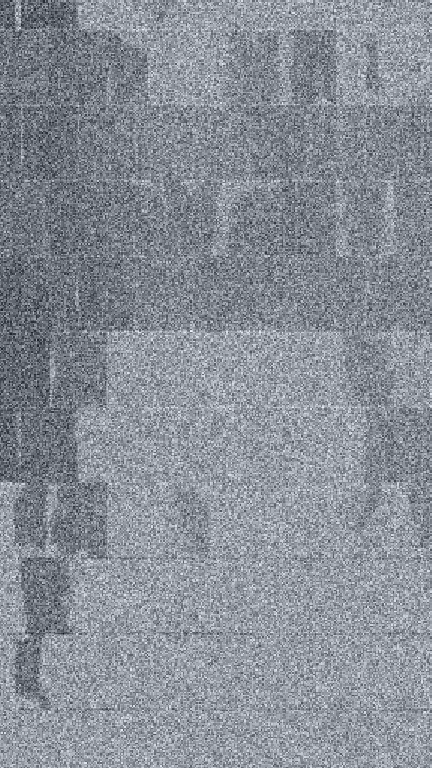
Reproduce this texture procedurally as a Shadertoy shader.

```glsl
// Weathered grey block wall: running-bond courses, damp ragged patches that
// thin out toward the lower right, fine joints and heavy grain.
// Each block gets a hashed, noise-edged box; grain is a fine cell hash.

#define BLOCK vec2(0.1327, 0.1748)   // block size, in canvas widths
#define ORIGIN vec2(0.0486, 0.0690)  // first joint from the left and top
#define JOINT 0.0018                 // half width of a joint
#define WALL 0.61                    // dry wall brightness
#define DAMP 0.095                   // darkening of a patch
#define DAMP_LEFT 0.09               // extra darkening at the left
#define GRAIN_CELLS 288.0            // grains across the canvas
#define GRAIN 0.50                   // grain strength
#define TINT vec3(-0.022, 0.0, 0.035)

float hash(vec2 p) {
    vec3 q = fract(vec3(p.xyx) * 0.1031);
    q += dot(q, q.yzx + 33.33);
    return fract((q.x + q.y) * q.z);
}

float noise(vec2 p) {
    vec2 i = floor(p), f = fract(p);
    f = f * f * (3.0 - 2.0 * f);
    return mix(mix(hash(i), hash(i + vec2(1, 0)), f.x),
               mix(hash(i + vec2(0, 1)), hash(i + vec2(1, 1)), f.x), f.y);
}

float fbm(vec2 p) {
    float sum = 0.0, amp = 0.53;
    for (int i = 0; i < 4; i++) {
        sum += amp * noise(p);
        p = p * 2.03 + 17.3;
        amp *= 0.5;
    }
    return sum;
}

// Likelihood of damp: full in the upper courses, lingering at the left
float dampness(float row, float x) {
    float upper = 1.25 * smoothstep(9.5, 3.5, row) * smoothstep(-1.5, 2.0, row);
    float dryCourse = 0.35 * exp(-3.0 * (row - 5.0) * (row - 5.0));
    float left = 0.75 * smoothstep(0.30, 0.05, x) * smoothstep(11.0, 8.0, row);
    return upper - dryCourse + left - 0.25 * smoothstep(6.0, 8.0, row);
}

// Ragged patch inside one block; cell runs from -0.5 to 0.5
float patchMask(vec2 id, vec2 cell, vec2 p, float damp) {
    float fill = smoothstep(-0.05, 0.6, damp - hash(id + 31.0));
    vec2 halfSize = mix(vec2(-0.25, 0.1), vec2(0.60, 0.64), fill);
    vec2 centre = (vec2(hash(id + 5.0), hash(id + 9.0)) - 0.5) * vec2(0.25, 0.2);
    vec2 d = abs(cell - centre) - halfSize;
    float edge = max(d.x, d.y) + 0.6 * (fbm(p * vec2(26.0, 11.0) + id * 3.7) - 0.5);
    return smoothstep(0.05, -0.05, edge);
}

// Sum of hashes, close to a bell curve around zero
float grain(vec2 p) {
    vec2 g = floor(p * GRAIN_CELLS);
    return (hash(g) + hash(g + 411.0) + hash(g + 823.0)) / 3.0 - 0.5;
}

void mainImage(out vec4 fragColor, in vec2 fragCoord) {
    vec2 p = fragCoord / iResolution.x;
    float px = 1.0 / iResolution.x;
    float depth = iResolution.y / iResolution.x - p.y;

    // Slightly uneven running-bond grid, courses counted from the top
    float sag = 0.003 * (noise(vec2(p.x * 9.0, floor(depth * 6.0))) - 0.5);
    vec2 grid = (vec2(p.x, depth + sag) - ORIGIN) / BLOCK;
    grid.y += 1.0;
    float row = floor(grid.y);
    grid.x -= 0.5 * mod(row, 2.0);
    vec2 id = floor(grid);
    vec2 cell = grid - id - 0.5;
    float centreX = p.x - cell.x * BLOCK.x;

    // Damp patches with fine vertical streaks
    float wet = patchMask(id, cell, p, dampness(row, centreX));
    float streak = noise(p * vec2(95.0, 7.0)) - 0.5;
    float strength = DAMP + DAMP_LEFT * smoothstep(0.45, 0.0, p.x);
    strength *= 0.8 + 0.4 * hash(id + 71.0);
    float value = WALL - wet * (strength + 0.04 * streak);
    value += 0.05 * (fbm(p * vec2(6.0, 4.0)) - 0.5);

    // Bed joints: pale on damp courses, dark on the dry ones below
    vec2 gap = (0.5 - abs(cell)) * BLOCK;
    vec2 line = 1.0 - smoothstep(vec2(JOINT - px), vec2(JOINT + px), gap);
    float bed = floor(grid.y + 0.5);
    float bedTone = mix(0.09, -0.11, smoothstep(6.5, 7.5, bed));
    float wear = 0.4 + 0.9 * noise(vec2(p.x * 30.0, bed * 7.0));
    value += line.y * bedTone * wear;

    // Head joints show faintly, mostly where the wall is damp
    float headTone = mix(-0.05, 0.10, hash(id + floor(cell.x + 0.5) + 13.0));
    value += line.x * (1.0 - line.y) * headTone * (0.15 + 0.85 * wet);

    value += GRAIN * grain(p) * 1.3;
    fragColor = vec4(clamp(value + TINT, 0.0, 1.0), 1.0);
}
```
